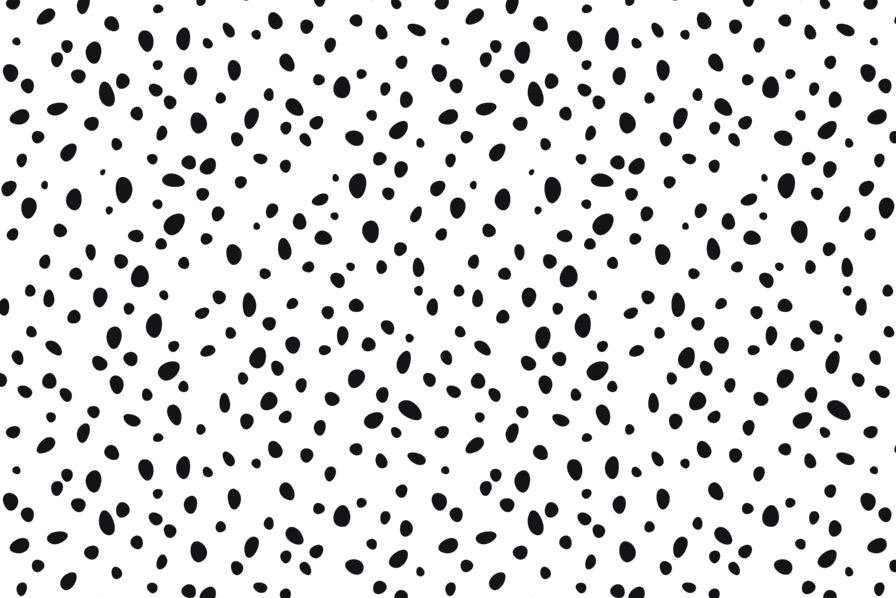
Give the GLSL for this pattern, as a WebGL 1 fragment shader.

```glsl
precision highp float;
// Dalmatian print: dark oval spots and small round dots scattered on white, in a seamless tile.

uniform vec2 u_resolution;

const vec3 PAPER = vec3(1.0);
const vec3 INK = vec3(0.08, 0.08, 0.09);

const float TILE_SIZE = 0.717;        // repeat length, in canvas heights
const vec2 TILE_STEP = vec2(11.0, 7.0); // repeat vector, in grid cells (even sum keeps the checkerboard)
const vec2 OVAL_RADIUS = vec2(0.15, 0.26);  // short half axis, in cells
const vec2 OVAL_ASPECT = vec2(1.15, 1.75);
const vec2 DOT_RADIUS = vec2(0.07, 0.21);
const vec2 DOT_ASPECT = vec2(1.0, 1.22);
const float MAX_JITTER = 0.36;        // shift of the smallest dots, in cells
const float MAX_TILT = 1.5;           // lean from the vertical, in radians
const float WOBBLE = 0.04;            // unevenness of the outlines
const float EDGE_PIXELS = 1.3;
const float TAU = 6.2832;

// Turned grid whose pattern repeats along the canvas axes
const mat2 LATTICE = mat2(TILE_STEP.x, TILE_STEP.y, -TILE_STEP.y, TILE_STEP.x);

float hash(vec2 cell, float salt) {
  vec3 p = fract(vec3(cell.xyx + salt * 7.31) * vec3(0.1031, 0.1030, 0.0973));
  p += dot(p, p.yzx + 33.33);
  return fract((p.x + p.y) * p.z);
}

// Map a cell to its twin inside the base tile
vec2 wrapCell(vec2 cell) {
  vec2 tile = floor(cell * LATTICE / dot(TILE_STEP, TILE_STEP) + 0.001);
  return cell - LATTICE * tile;
}

// Approximate signed distance to an ellipse with a slightly uneven outline
float blobDistance(vec2 p, vec2 radii, float phase) {
  vec2 q = p / radii;
  float level = length(q);
  float slope = max(length(q / radii), 0.001);
  float angle = atan(q.y, q.x + 0.00001);
  float outline = 1.0 + WOBBLE * (sin(2.0 * angle + phase) + sin(3.0 * angle + 2.0 * phase));
  return level * (level - outline) / slope;
}

// Distance to the spot of one cell; ovals and dots alternate like a checkerboard
float spotDistance(vec2 gridPos, vec2 cell) {
  vec2 id = wrapCell(cell);
  float sizePick = hash(id, 1.0);
  float aspectPick = hash(id, 2.0);
  bool isOval = mod(cell.x + cell.y, 2.0) < 0.5;

  float radius = isOval ? mix(OVAL_RADIUS.x, OVAL_RADIUS.y, sizePick)
                        : mix(DOT_RADIUS.x, DOT_RADIUS.y, sqrt(sizePick));
  float aspect = isOval ? mix(OVAL_ASPECT.x, OVAL_ASPECT.y, aspectPick)
                        : mix(DOT_ASPECT.x, DOT_ASPECT.y, aspectPick);
  vec2 radii = radius * vec2(1.0, aspect);

  // Larger spots stay nearer the cell centre, so neighbours do not collide
  vec2 jitter = 2.0 * vec2(hash(id, 3.0), hash(id, 4.0)) - 1.0;
  vec2 offset = gridPos - cell - 0.5 - jitter * (MAX_JITTER - 0.5 * radii.y);

  // Back to canvas directions, then lean; small tilts are the most common
  vec2 p = offset * LATTICE / length(TILE_STEP);
  float lean = 2.0 * hash(id, 5.0) - 1.0;
  float tilt = MAX_TILT * lean * abs(lean);
  float c = cos(tilt);
  float s = sin(tilt);
  p = vec2(c * p.x + s * p.y, c * p.y - s * p.x);

  return blobDistance(p, radii, TAU * hash(id, 6.0));
}

void main() {
  vec2 uv = gl_FragCoord.xy / u_resolution.y;
  vec2 gridPos = LATTICE * uv / TILE_SIZE;
  vec2 home = floor(gridPos);

  // Nearest spot among the neighbouring cells
  float nearest = 1.0;
  for (int y = -1; y <= 1; y++) {
    for (int x = -1; x <= 1; x++) {
      nearest = min(nearest, spotDistance(gridPos, home + vec2(float(x), float(y))));
    }
  }

  // Smooth edge
  float pixel = length(TILE_STEP) / (TILE_SIZE * u_resolution.y);
  float cover = clamp(0.5 - nearest / (EDGE_PIXELS * pixel), 0.0, 1.0);
  gl_FragColor = vec4(mix(PAPER, INK, cover), 1.0);
}
```
